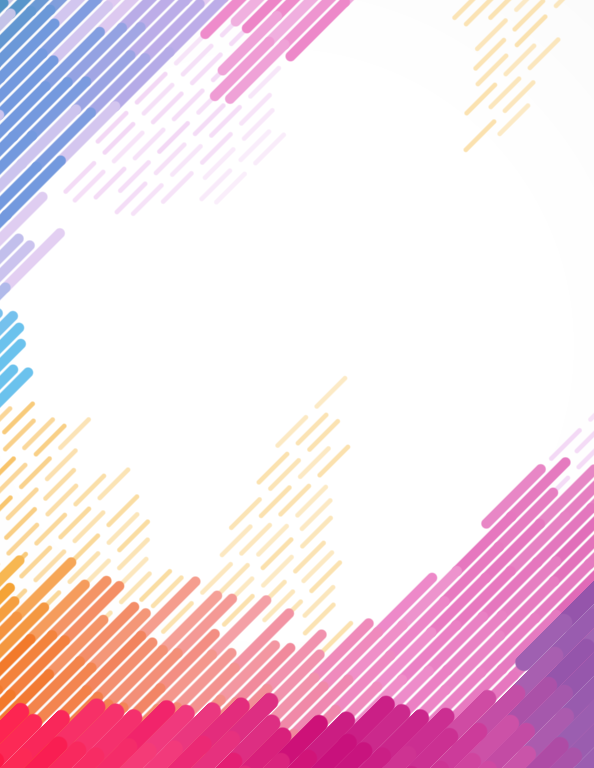
Write a Shadertoy shader that draws this background.

```glsl
// Diagonal rounded strokes in rainbow tints framing a white page.

const vec3 PAPER = vec3(1.0);
const vec3 PEACH = vec3(0.98, 0.86, 0.62);
const vec3 LILAC = vec3(0.95, 0.84, 0.96);
const vec3 LAVENDER = vec3(0.74, 0.68, 0.91);
const vec3 BLUE = vec3(0.45, 0.60, 0.87);
const vec3 TEAL = vec3(0.30, 0.58, 0.76);
const vec3 SKY = vec3(0.42, 0.76, 0.93);
const vec3 PINK = vec3(0.93, 0.52, 0.78);
const vec3 AMBER = vec3(0.96, 0.65, 0.16);
const vec3 ORANGE = vec3(0.95, 0.47, 0.16);
const vec3 SALMON = vec3(0.95, 0.54, 0.50);
const vec3 RED = vec3(0.99, 0.10, 0.28);
const vec3 CRIMSON = vec3(0.94, 0.14, 0.43);
const vec3 MAGENTA = vec3(0.78, 0.04, 0.47);
const vec3 ORCHID = vec3(0.80, 0.25, 0.62);
const vec3 PURPLE = vec3(0.58, 0.33, 0.67);

const int PALE = 0, BOLD = 1, BASE = 2;

float hash(vec2 p) {
    return fract(sin(dot(p, vec2(127.1, 311.7))) * 4375.85);
}

float within(float low, float high, float x) {
    return step(low, x) * step(x, high);
}

// Four-colour gradient with evenly spaced stops
vec3 ramp(vec3 a, vec3 b, vec3 c, vec3 d, float t) {
    t = clamp(t, 0.0, 1.0) * 3.0;
    vec3 col = mix(a, b, min(t, 1.0));
    col = mix(col, c, clamp(t - 1.0, 0.0, 1.0));
    return mix(col, d, clamp(t - 2.0, 0.0, 1.0));
}

// Thin scattered dashes: colour and opacity at a dash centre
vec4 paleInk(vec2 c, float rnd) {
    float top = 1.0 - c.y;
    float left = within(0.16, 0.5, c.y) * step(c.x, 0.06 + (0.5 - c.y) * 0.7);
    float middle = within(0.17, 0.49, c.y)
                 * within(0.25 + (c.y - 0.2) * 0.5, 0.44, c.x);
    float corner = within(0.61, 0.74 - 0.45 * top, c.x) * step(top, 0.2);
    float upper = within(0.10, 0.37, c.x) * within(0.0, 0.26, top)
                * step(c.x + top, 0.56);
    float right = step(0.68, c.x)
                * within(0.28, 0.38 + (c.x - 0.69) * 1.2, c.y);
    vec3 warm = mix(mix(AMBER, PEACH, 0.55), PEACH, smoothstep(0.0, 0.14, c.x));
    float warmth = max(left, max(middle, corner) * 0.85);
    float cool = max(upper, right) * (1.0 - 0.6 * smoothstep(0.4, 0.6, c.x + top) * upper);
    return vec4(warmth > 0.0 ? warm : LILAC, max(warmth, cool) * (0.65 + 0.35 * rnd));
}

// Wide stripes: cool upper left, pink top and warm-to-pink floor
vec4 boldInk(vec2 c, float rnd) {
    float top = 1.0 - c.y;
    float lane = c.x + top;
    float crest = 0.165 + 0.24 * smoothstep(0.4, 0.78, c.x)
                + 0.06 * smoothstep(0.42, 0.1, c.x) + (rnd - 0.5) * 0.05;
    if (c.y < crest) {
        vec3 ink = ramp(ORANGE, SALMON, PINK, mix(PINK, ORCHID, 0.4), c.x / 0.75);
        ink = mix(ink, AMBER, smoothstep(0.12, 0.23, c.y) * smoothstep(0.12, 0.0, c.x));
        return vec4(mix(ink, PAPER, 0.25 * c.y / crest * rnd), 1.0);
    }
    if (lane < 0.29 && c.x < 0.27 + 0.04 * rnd) {
        vec3 ink = mix(TEAL, BLUE, smoothstep(-0.02, 0.12, lane));
        ink = mix(ink, LAVENDER, smoothstep(0.04, 0.22, c.x));
        return vec4(mix(ink, LILAC, 0.7 * step(0.76, rnd)), 1.0);
    }
    float pinkStart = lane < 0.43 ? 0.30 : 0.39;
    if (lane < 0.46 && c.x > pinkStart) return vec4(mix(PINK, LILAC, 0.6 * rnd), 1.0);
    float fringe = within(0.2, 0.54, top)
                 * step(c.x, 0.055 - 0.19 * (top - 0.25) + 0.02 * (rnd - 0.5));
    vec3 ink = mix(mix(BLUE, LILAC, 0.3 + 0.6 * rnd), SKY, smoothstep(0.40, 0.46, top));
    return vec4(ink, fringe);
}

// Overlapping blocks along the bottom, rising into the right corner
vec4 baseInk(vec2 c, float rnd) {
    float crest = 0.065 + 0.2 * smoothstep(0.60, 0.80, c.x) + 0.03 * (rnd - 0.5);
    vec3 ink = ramp(RED, CRIMSON, MAGENTA, ORCHID, c.x / 0.63);
    ink = mix(ink, PURPLE, smoothstep(0.62, 0.78, c.x + 0.3 * c.y));
    return vec4(mix(ink, PAPER, 0.12 * rnd), step(c.y, crest));
}

vec4 inkFor(int layer, vec2 c, float rnd) {
    if (layer == PALE) return paleInk(c, rnd);
    return layer == BOLD ? boldInk(c, rnd) : baseInk(c, rnd);
}

// Paints one set of 45-degree lanes; reach is half a stroke over its cell length
vec3 strokes(vec3 col, vec2 p, int layer, float gap, float len, float radius, float reach) {
    vec2 q = vec2(p.x + p.y, p.y - p.x) * 0.7071;
    float lane = floor(q.y / gap);
    float shift = hash(vec2(lane, float(layer) + 3.0));
    float cell = floor(q.x / len + shift);
    float pixel = 1.0 / iResolution.y;
    for (int k = 1; k >= -1; k--) {
        float id = cell + float(k);
        vec2 mid = vec2((id + 0.5 - shift) * len, (lane + 0.5) * gap);
        vec2 centre = vec2(mid.x - mid.y, mid.x + mid.y) * 0.7071;
        vec4 ink = inkFor(layer, centre, hash(vec2(id, lane)));
        vec2 away = vec2(max(abs(q.x - mid.x) - reach * len, 0.0), q.y - mid.y);
        float cover = smoothstep(pixel, -pixel, length(away) - radius);
        col = mix(col, ink.rgb, cover * ink.a);
    }
    return col;
}

void mainImage(out vec4 fragColor, in vec2 fragCoord) {
    vec2 p = fragCoord / iResolution.y;
    vec3 col = PAPER - 0.02 * smoothstep(0.3, 0.75, distance(p, vec2(0.36, 0.55)));
    col = strokes(col, p, PALE, 0.0165, 0.072, 0.0030, 0.36);
    col = strokes(col, p, BOLD, 0.0165, 0.100, 0.0066, 0.50);
    col = strokes(col, p, BASE, 0.0220, 0.070, 0.0114, 0.52);
    fragColor = vec4(col, 1.0);
}
```
